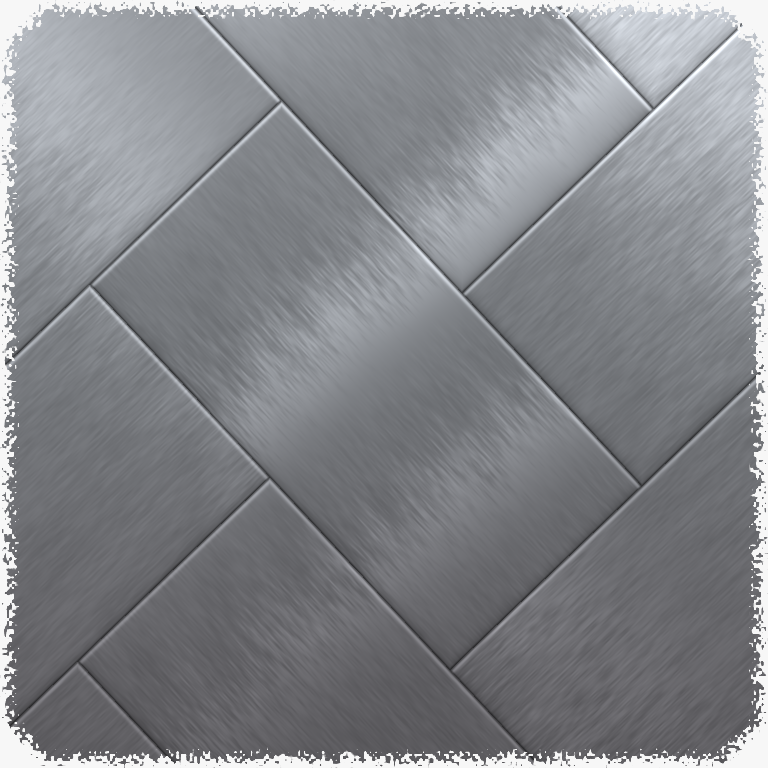
This texture is drawn by a Shadertoy shader. Its source:

```glsl
// Brushed steel plates in a diagonal herringbone, with a speckled white border.

float hash(vec2 p) {
    vec3 h = fract(vec3(p.xyx) * 0.1031);
    h += dot(h, h.yzx + 33.33);
    return fract((h.x + h.y) * h.z);
}

float valueNoise(vec2 p) {
    vec2 cell = floor(p), f = fract(p);
    f *= f * (3.0 - 2.0 * f);
    return mix(mix(hash(cell), hash(cell + vec2(1, 0)), f.x),
               mix(hash(cell + vec2(0, 1)), hash(cell + vec2(1, 1)), f.x), f.y);
}

// Soft band of reflected light
float glint(float x, float center, float width) {
    float t = (x - center) / width;
    return exp(-t * t);
}

void mainImage(out vec4 fragColor, in vec2 fragCoord) {
    vec2 p = fragCoord / iResolution.xy;

    // Plate axes: x runs down-right, y runs up-right, one unit is a plate width
    mat2 axes = mat2(0.2344, -0.2513, 0.25, 0.2396);
    vec2 uv = inverse(axes) * (p - vec2(0.117, 0.630));

    // Herringbone: diagonals of cells cycle through both halves of both plates
    vec2 cell = floor(uv);
    float phase = mod(cell.x + cell.y, 4.0);
    bool alongX = phase < 2.0;
    vec2 origin = cell - (alongX ? vec2(phase, 0) : vec2(0, phase - 2.0));
    vec2 size = alongX ? vec2(2, 1) : vec2(1, 2);
    vec2 local = uv - origin;

    // Brush marks follow the long side of each plate
    vec2 grain = (alongX ? local : local.yx) + 17.0 * hash(origin + 50.0);
    float streak = 0.6 * valueNoise(grain * vec2(13, 125) + 9.0)
                 + 0.4 * valueNoise(grain * vec2(28, 190) + 40.0) - 0.5;
    float cloud = valueNoise(grain * vec2(5, 9)) - 0.5;

    // Reflections cross the brushing and fade toward the bottom
    vec2 bent = uv + 0.16 * streak + 0.07 * cloud;
    float shine = alongX
        ? glint(bent.x, 0.81, 0.20) + 0.75 * glint(bent.x, 1.58, 0.17) + 0.5 * glint(bent.x, -0.5, 0.4)
        : 0.75 * glint(bent.y, 0.35, 0.42) + 1.1 * glint(bent.y, 2.3, 0.6);
    float value = 0.36 + 0.20 * p.y + 0.02 * (hash(origin + 80.0) - 0.5);
    value += shine * (0.03 + 0.20 * p.y);
    value += streak * (0.06 + 0.08 * shine) + 0.025 * cloud;

    // Bevels: lit upper edges, shaded lower edges, dark seam
    float upper = min(local.x, size.y - local.y);
    float lower = min(size.x - local.x, local.y);
    value *= 1.0 - 0.28 * exp(-lower / 0.018);
    value += (0.10 + 0.20 * p.y) * glint(upper, 0.011, 0.008);
    value *= mix(0.62, 1.0, smoothstep(0.0, 0.009, min(upper, lower)));
    vec3 color = value * mix(vec3(1.0, 0.99, 1.03), vec3(0.975, 1.0, 1.035), smoothstep(0.0, 0.6, p.y));

    // Ragged border with cut corners
    vec2 side = min(p, 1.0 - p);
    float inset = min(min(side.x, side.y), (side.x + side.y - 0.055) * 0.707);
    float speckle = valueNoise(p * 290.0);
    float inside = smoothstep(-0.002, 0.002, inset - 0.026 * speckle);
    fragColor = vec4(mix(vec3(0.97), color, inside), 1.0);
}
```
